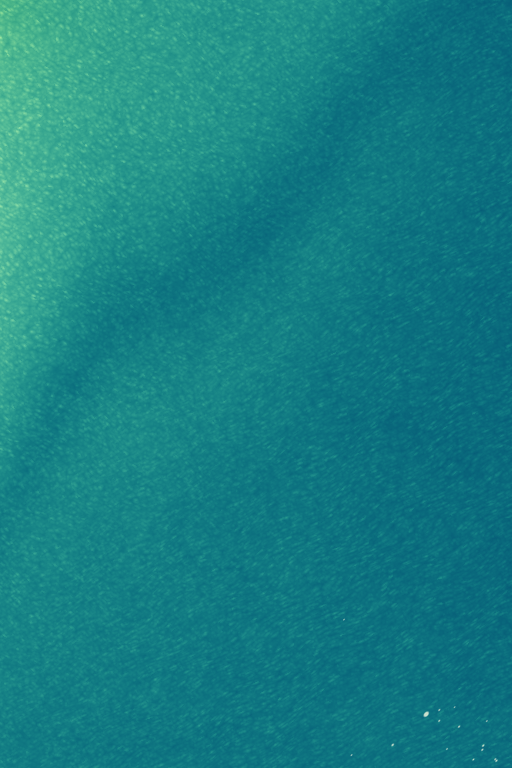
A Shadertoy shader for this texture:

```glsl
// Sea surface from above: a bright green shallow at the upper left falls to deep
// teal across a curved dark channel. A scalar shade drives the colour ramp, while
// stretched cellular noise and layered sines add ripples, mottling and sun glints.

const vec3  DEEP_COLOR   = vec3(0.03, 0.385, 0.477);
const vec3  RAMP_LINEAR  = vec3(0.07, 0.33, 0.125);
const vec3  RAMP_SQUARE  = vec3(0.20, 0.00, 0.00);
const vec3  GLINT_COLOR  = vec3(0.93, 0.96, 0.86);
const float CHANNEL_DARK = 0.10;
const float SHALLOW_RISE = 0.31;
const float EDGE_GLOW    = 0.32;
const float RIPPLE_ANGLE = 0.52;
const float RIPPLE_GAIN  = 0.31;
const float CREST_GAIN   = 0.9;
const float MOTTLE_GAIN  = 0.014;
const int   GLINT_COUNT  = 15;

float bell(float x) { return exp(-x * x); }

vec2 hash2(vec2 p) {
    vec3 q = fract(p.xyx * vec3(0.1031, 0.1030, 0.0973));
    q += dot(q, q.yzx + 33.33);
    return fract((q.xx + q.yz) * q.zy);
}

mat2 rotation(float a) {
    float c = cos(a), s = sin(a);
    return mat2(c, -s, s, c);
}

// Cellular noise: a fleck of random strength in each cell, with rare bright crests
float flecks(vec2 p) {
    vec2 cell = floor(p), f = fract(p);
    float nearest = 9.0, strength = 0.0;
    for (int j = -1; j <= 1; j++)
    for (int i = -1; i <= 1; i++) {
        vec2 o = vec2(i, j);
        vec2 h = hash2(cell + o + 100.0);
        vec2 d = o + h - f;
        float dist = dot(d, d);
        if (dist < nearest) {
            nearest = dist;
            strength = fract(h.x * 7.31 + h.y * 3.17);
        }
    }
    float dist = sqrt(nearest);
    float crest = pow(strength, 7.0) * max(0.0, 1.0 - 1.8 * dist);
    return (0.43 - dist) * (0.4 + strength) + 0.35 * (strength - 0.5) + CREST_GAIN * crest;
}

// Layered sines, each turned and bent by the last
float mottle(vec2 p) {
    float sum = 0.0, gain = 1.0;
    for (int i = 0; i < 5; i++) {
        p = rotation(1.1) * p * 1.6 + 0.8 * sin(p.yx + float(i));
        sum += gain * sin(p.x) * sin(p.y);
        gain *= 0.95;
    }
    return sum;
}

// Signed distance to the channel, positive on the shallow side
float channelSide(vec2 p) {
    float curve = 0.38 + 1.02 * p.x
                + 0.05 * bell((p.x - 0.13) / 0.07)
                - 0.03 * bell((p.x - 0.36) / 0.10)
                - 0.07 * exp(-p.x / 0.06);
    return 0.7 * (p.y - curve);
}

// Broad light and dark areas
float waterShade(vec2 p) {
    float side = channelSide(p);
    float fade = 1.0 - smoothstep(0.38, 0.62, p.x);
    float inland = smoothstep(0.03, 0.2, p.x);
    float shade = 0.42 - 0.53 * p.x;
    shade += 0.13 * fade * mix(0.35, 1.0, inland) * bell((side + 0.10) / 0.08);
    shade -= CHANNEL_DARK * mix(0.25, 1.0, fade) * bell((side - 0.005) / 0.045);
    shade += SHALLOW_RISE * smoothstep(-0.01, 0.16, side);
    shade += EDGE_GLOW * exp(-p.x / 0.15) * smoothstep(0.05, 0.30, side);
    shade -= 0.11 * bell(p.y / 0.15) * (1.0 - 1.5 * p.x);
    shade += 0.08 * bell(length(p - vec2(0.60, 0.0)) / 0.20);
    shade += 0.07 * bell(length(p - vec2(0.60, 0.80)) / 0.18);
    return shade;
}

// Short crests in crossing directions, long and slanted only in deep water
float ripples(vec2 p) {
    vec2 q = rotation(RIPPLE_ANGLE) * p;
    q.y += 0.003 * sin(q.x * 45.0 + 3.0 * sin(q.y * 21.0));
    vec2 r = rotation(-0.6) * p;
    r.y += 0.004 * sin(r.x * 38.0 + 2.0 * sin(r.y * 27.0));
    float deep = smoothstep(0.2, 0.85, p.x + 0.5 * (1.0 - p.y));
    float streak = flecks(q * vec2(85.0, 250.0));
    float grain = flecks(r * vec2(120.0, 210.0));
    float fine = flecks(p * 230.0 + 31.0);
    float swell = flecks(q * vec2(38.0, 70.0) + 17.0);
    float cross = flecks(r * vec2(48.0, 70.0) + 53.0);
    return mix(grain, streak, 0.2 + 0.6 * deep) + 0.4 * fine
         + 0.3 * mix(cross, swell, 0.3 + 0.5 * deep);
}

// Sun sparks gathered toward the lower right, led by one larger spark
float glints(vec2 p, float pixel) {
    float light = 0.0;
    for (int i = 0; i < GLINT_COUNT; i++) {
        vec2 h = hash2(vec2(float(i) + 3.0, 41.0));
        vec2 center = vec2(0.43 + 0.22 * sqrt(h.x), 0.19 * h.y * h.y + 0.008);
        float size = 0.0006 + 0.0009 * fract(h.x * 13.0);
        if (i == 0) { center = vec2(0.555, 0.070); size = 0.003; }
        vec2 d = rotation(0.8) * (p - center);
        float dist = length(d * vec2(0.75, 1.2));
        light += 0.85 * (1.0 - smoothstep(size - pixel, size + pixel, dist));
    }
    return min(light, 1.0);
}

void mainImage(out vec4 fragColor, in vec2 fragCoord) {
    vec2 p = fragCoord / iResolution.y;
    float shade = waterShade(p);
    shade += MOTTLE_GAIN * mottle(p * 12.0);
    shade += RIPPLE_GAIN * (0.75 + 0.4 * shade) * ripples(p);

    vec3 color = DEEP_COLOR + RAMP_LINEAR * shade + RAMP_SQUARE * shade * shade;
    color.b -= 0.07 * exp(-length(p - vec2(0.0, 1.0)) / 0.12);
    color = mix(color, GLINT_COLOR, glints(p, 1.0 / iResolution.y));
    fragColor = vec4(clamp(color, 0.0, 1.0), 1.0);
}
```
